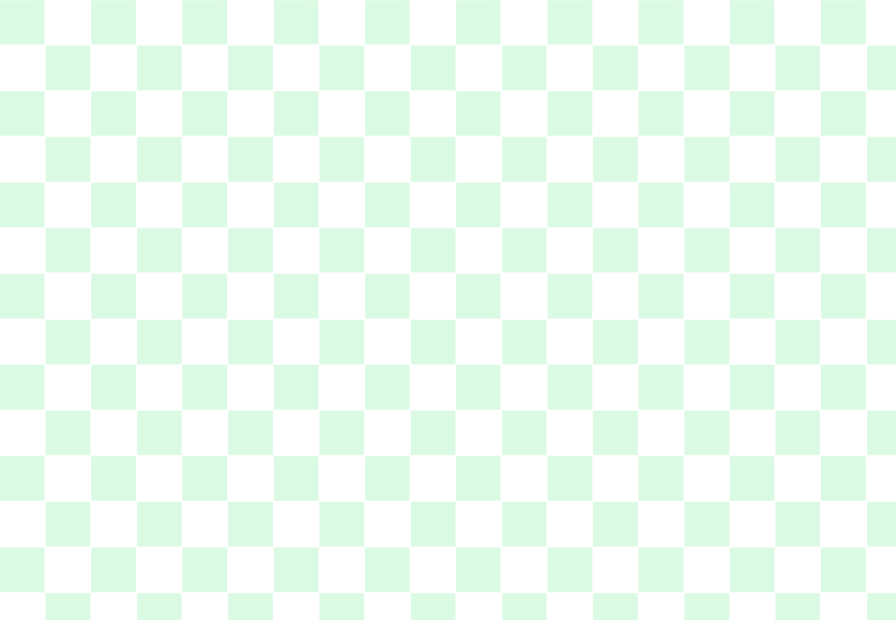
A Shadertoy shader for this pattern:

```glsl
float hash(float n) {
    return fract(sin(n * 127.1) * 43758.5453);
}

// Coverage of every second cell along one axis, with slightly uneven edges
float band(float x, float seed, float feather) {
    float index = floor((x + 0.5) / 2.0);
    float local = mod(x + 0.5, 2.0) - 0.5;
    float centre = 0.492 + 0.014 * (hash(index + seed) - 0.5);
    float halfWidth = 0.489 + 0.008 * (hash(index + seed + 37.0) - 0.5);
    return 1.0 - smoothstep(-feather, feather, abs(local - centre) - halfWidth);
}

float hairline(float distance, float feather) {
    return 1.0 - smoothstep(0.0, feather + 0.008, abs(distance));
}

void mainImage(out vec4 fragColor, in vec2 fragCoord) {
    // Cell units, counted right and down from the top left corner
    float cells = 19.64;
    vec2 p = vec2(fragCoord.x, iResolution.y - fragCoord.y) * cells / iResolution.x;
    float feather = max(0.5 * cells / iResolution.x, 0.018);

    // Two interleaved sets of squares form the checks
    float evenSquares = band(p.x, 1.0, feather) * band(p.y, 5.0, feather);
    float oddSquares = band(p.x - 1.0, 11.0, feather) * band(p.y - 1.0, 17.0, feather);
    float check = max(evenSquares, oddSquares);

    vec3 mint = vec3(0.86, 0.98, 0.89);
    vec3 color = mix(vec3(1.0), mint, check);

    // Barely visible warm seams inside the even squares
    vec2 local = mod(p + 0.5, 2.0) - 0.5;
    float seam = max(hairline(local.x - 0.81, feather), hairline(local.y - 0.04, feather));
    color = mix(color, vec3(0.91, 0.98, 0.87), 0.25 * seam * evenSquares);

    fragColor = vec4(color, 1.0);
}
```
